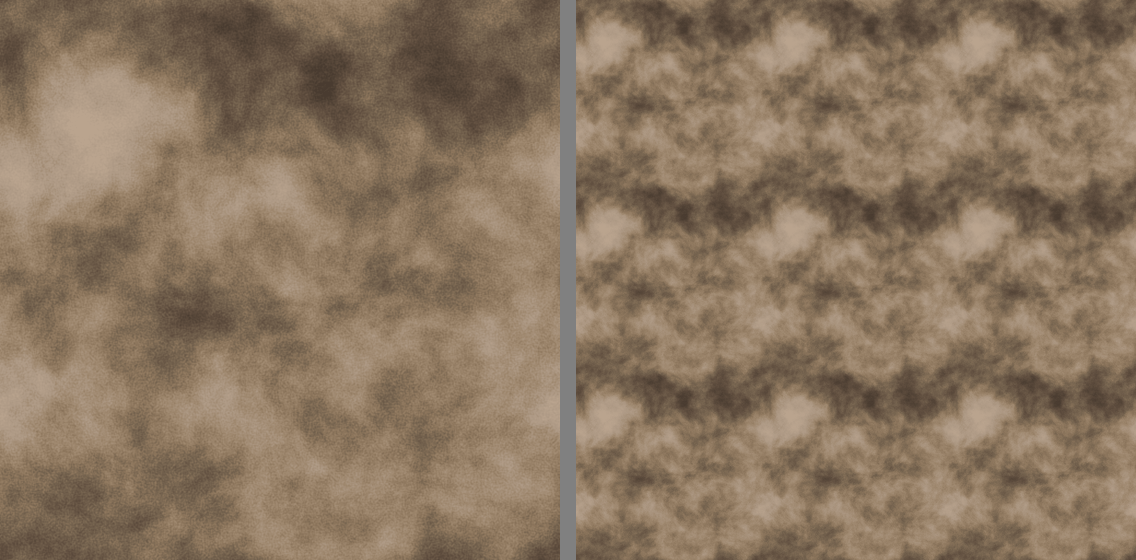
Left: one tile. Right: repeated 3 by 3.
Reproduce this texture procedurally as a three.js fragment shader.

```glsl
varying vec2 vUv;

#define BASE_CELLS 3.0
#define OCTAVES 8
#define GAIN 0.61
#define CONTRAST 3.5
#define WARP 0.05
#define GRAIN_CELLS 256.0
#define GRAIN_AMOUNT 0.75
#define UMBER vec3(0.38, 0.31, 0.25)
#define BROWN vec3(0.46, 0.39, 0.31)
#define EARTH vec3(0.55, 0.46, 0.36)
#define TAN vec3(0.62, 0.53, 0.43)
#define DUST vec3(0.68, 0.60, 0.52)

float hash(vec3 p) {
  p = fract(p * vec3(0.1031, 0.1030, 0.0973));
  p += dot(p, p.yzx + 33.33);
  return fract((p.x + p.y) * p.z);
}

// Unit gradient of a lattice node, wrapped to the tile
vec2 gradient(vec2 node, float cells, float seed) {
  float angle = 6.28318 * hash(vec3(mod(node, cells), seed));
  return vec2(cos(angle), sin(angle));
}

// Gradient noise that repeats after a whole number of cells
float tiledNoise(vec2 p, float cells, float seed) {
  vec2 node = floor(p);
  vec2 f = p - node;
  vec2 w = f * f * f * (f * (f * 6.0 - 15.0) + 10.0);
  vec2 right = vec2(1.0, 0.0);
  vec2 up = vec2(0.0, 1.0);
  float a = dot(gradient(node, cells, seed), f);
  float b = dot(gradient(node + right, cells, seed), f - right);
  float c = dot(gradient(node + up, cells, seed), f - up);
  float d = dot(gradient(node + 1.0, cells, seed), f - 1.0);
  return mix(mix(a, b, w.x), mix(c, d, w.x), w.y);
}

// Two half-shifted layers hide the lattice
float softNoise(vec2 uv, float cells, float seed) {
  vec2 p = uv * cells + vec2(0.37, 0.71) * seed;
  float layers = tiledNoise(p, cells, seed)
               + tiledNoise(p + 0.5, cells, seed + 57.0);
  return layers * 0.7071;
}

float clouds(vec2 uv) {
  float sum = 0.0;
  float amplitude = 1.0;
  float cells = BASE_CELLS;
  for (int i = 0; i < OCTAVES; i++) {
    sum += amplitude * softNoise(uv, cells, float(i) + 5.0);
    amplitude *= GAIN;
    cells *= 2.0;
  }
  return sum;
}

float ramp(float low, float high, float x) {
  return clamp((x - low) / (high - low), 0.0, 1.0);
}

// Colour stops by tone; the deepest shadows only darken
vec3 earthColour(float tone) {
  vec3 colour = mix(UMBER, BROWN, ramp(-1.55, -0.72, tone));
  colour = mix(colour, EARTH, ramp(-0.72, -0.06, tone));
  colour = mix(colour, TAN, ramp(-0.06, 0.66, tone));
  colour = mix(colour, DUST, ramp(0.66, 1.6, tone));
  float shade = 1.0 - 0.25 * ramp(-1.55, -2.7, tone);
  float glow = 1.0 + 0.07 * ramp(1.6, 2.7, tone);
  return colour * shade * glow;
}

void main() {
  vec2 drift = vec2(softNoise(vUv, 4.0, 31.0), softNoise(vUv, 4.0, 37.0));
  float tone = CONTRAST * clouds(vUv + WARP * drift);
  tone += GRAIN_AMOUNT * softNoise(vUv, GRAIN_CELLS, 23.0);
  gl_FragColor = vec4(earthColour(tone), 1.0);
}
```
